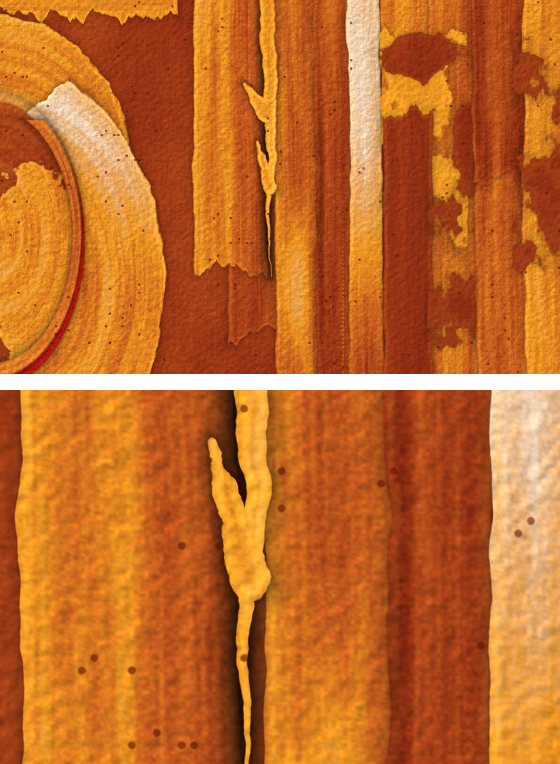
Top: the whole. Bottom: its middle third, enlarged.
This texture is drawn by a Shadertoy shader. Its source:

```glsl
// Thick oil paint in rust, orange, ochre and cream: upright knife strokes,
// curved ones at left. Each is a ragged distance field of streaky pigment,
// laid over the last with an edge shadow and a lit rim.

// Dark brown, rust, orange, ochre, peach, cream
const vec3 PAINT[6] = vec3[6](vec3(.35, .07, .02), vec3(.59, .2, .08), vec3(.78, .37, .12),
                              vec3(.92, .58, .13), vec3(.91, .65, .38), vec3(.94, .82, .7));
const vec3 CRIMSON = vec3(.7, .03, .04);

float hash(vec2 p) { return fract(sin(dot(p, vec2(127.1, 311.7))) * 43758.5453); }

float noise(vec2 p) {
    vec2 i = floor(p), f = fract(p), e = vec2(1, 0);
    f = f * f * (3. - 2. * f);
    return mix(mix(hash(i), hash(i + e), f.x),
               mix(hash(i + e.yx), hash(i + 1.), f.x), f.y) - .5;
}

float fbm(vec2 p) {
    float sum = 0.;
    for (float amp = .5; amp > .03; amp *= .5) {
        sum += amp * noise(p);
        p = p * 2.03 + 17.3;
    }
    return sum;
}

float bump(float x, float width) { return exp(-x * x / (width * width)); }

vec3 pigment(float tone) {
    float t = clamp(tone, 0., 4.99);
    int i = int(t);
    return mix(PAINT[i], PAINT[i + 1], fract(t));
}

// Bristle marks: x runs across the stroke, y along it
float streak(vec2 p) {
    return 2.2 * fbm(p * vec2(28., 1.6)) + .5 * noise(p * vec2(190., 5.));
}

float arcStreak(vec2 q) { return streak(.4 * vec2(length(q), atan(q.y, q.x))); }

// Distances, positive inside; box is left, right, bottom, top
float strip(vec2 p, vec4 box) {
    float side = .016 * fbm(vec2(p.y * 13., box.x * 50.));
    float end = .09 * fbm(vec2(p.x * 28., p.y * 3. + box.z * 40.));
    return min(min(p.x - box.x, box.y - p.x) + side, min(p.y - box.z, box.w - p.y) + end);
}

float blob(vec2 p, vec2 mid, vec2 r, float rough) {
    return (1. - length((p - mid) / r)) * min(r.x, r.y) + rough * fbm(p * 22.);
}

float horn(vec2 p, vec2 tip, vec2 axis, float width) {
    float h = clamp(dot(p - tip, axis) / dot(axis, axis), 0., 1.);
    return width * (.2 + .8 * h) - length(p - tip - axis * h) + .014 * fbm(p * 40.);
}

// Covers the ground c; relief sets edge shadow and lit rim
void lay(inout vec3 c, vec3 paint, float d, float relief) {
    float aa = 1. / iResolution.y;
    c *= 1. - .6 * relief * exp(min(d, 0.) / .007);
    paint += relief * bump(d - .006, .005) * vec3(.14, .15, .05);
    c = mix(c, paint, smoothstep(-aa, aa, d));
}

void stroke(inout vec3 c, vec2 p, vec4 box, float tone) {
    lay(c, pigment(tone), strip(p, box), .45);
}

void patches(inout vec3 c, vec2 p, vec4 box, float tone, float level) {
    float d = .09 * (fbm(p * vec2(13., 8.) + box.x * 40.) - level);
    lay(c, pigment(tone), min(strip(p, box), d), .35);
}

void curvedStrokes(inout vec3 c, vec2 p, float grain) {
    // Ochre sweep
    vec2 mid = vec2(0., .5), r = vec2(.36, .46);
    lay(c, pigment(2.8 + grain + arcStreak((p - mid) / r)), blob(p, mid, r, .03), .5);
    // Cream arc
    mid = vec2(.04, .24); r = vec2(.4, .58);
    vec2 q = (p - mid) / r;
    float white = bump(length(q) - .86, .16) * smoothstep(.2, .6, p.y);
    float cut = .65 + .75 * p.x - p.y + .05 * fbm(p * 25.);
    float tone = 2.9 + 2. * white + 1.3 * arcStreak(q) + grain;
    lay(c, pigment(tone), min(blob(p, mid, r, .02), cut), .6);
    // Inner field, crimson line, brown rim
    mid = vec2(-.02, .37); r = vec2(.225, .36);
    q = (p - mid) / r;
    float s = arcStreak(q) + grain, inner = blob(p, mid, r, .008);
    lay(c, pigment(1.35 + .4 * s), inner, .2);
    lay(c, pigment(3. + s), min(inner, blob(p, vec2(.09, .28), vec2(.13, .28), .06)), .3);
    float edge = .22 * length(q) - .22;
    lay(c, CRIMSON + .15 * grain, .011 - .02 * p.y - abs(edge - .017), .6);
    lay(c, pigment(1.8 + s), min(.012 - abs(edge), .68 - p.y), .7);
}

void uprightStrokes(inout vec3 c, vec2 p, float s) {
    float x = p.x, y = p.y;
    // Ochre over brown, shaded gap
    stroke(c, p, vec4(.61, .74, .1, 2), 1.25 + .7 * s);
    stroke(c, p, vec4(.52, .71, .28, 2), mix(2.75, 1.35, smoothstep(.55, .71, x)) + s);
    c *= 1. - .6 * bump(x - .712, .018) * smoothstep(.15, .4, y);
    // Orange, brown, cream
    stroke(c, p, vec4(.735, .85, -1, 2), 2.1 + s + 1.6 * bump(x - .785, .04) * bump(y - .24, .17));
    stroke(c, p, vec4(.842, .94, -1, 2), 1.05 + .8 * s + y * bump(x - .885, .03));
    stroke(c, p, vec4(.932, 1.022, -1, 2), mix(1.2, 4.6, smoothstep(-.05, .7, y)) + s);
    // Broken yellow and brown
    stroke(c, p, vec4(1.025, 1.2, .6, 2), 2.5 + s);
    stroke(c, p, vec4(1.15, 1.28, -1, 2), 2.1 + s);
    patches(c, p, vec4(1.02, 1.25, .3, .9), 3., .03);
    stroke(c, p, vec4(1.025, 1.155, -1, .7), .95 + .3 * s);
    lay(c, pigment(.9 + .3 * s), blob(p, vec2(1.12, .85), vec2(.1, .06), .06), .3);
    patches(c, p, vec4(1.14, 1.27, .08, .72), .85, .06);
    // Right hand strokes
    stroke(c, p, vec4(1.275, 1.41, -1, .56), 1.9 + s);
    stroke(c, p, vec4(1.265, 1.41, .52, 2), 1.3 + .9 * s);
    stroke(c, p, vec4(1.4, 2, -1, 2), 2.8 + s);
    patches(c, p, vec4(1.37, 1.55, .28, .9), .9, .08);
    // Ridge with two curls
    float ridge = .02 * smoothstep(.2, .9, y) - abs(x - .722 - .03 * fbm(vec2(y * 9.)));
    float curl = max(horn(p, vec2(.655, .775), vec2(.06, -.075), .028),
                     horn(p, vec2(.69, .62), vec2(.03, -.12), .02));
    lay(c, pigment(2.8 + s), max(min(ridge, y - .26), curl), .8);
}

void mainImage(out vec4 fragColor, in vec2 fragCoord) {
    vec2 p = fragCoord / iResolution.y, bent = p + vec2(.02 * fbm(p.yx * 2.), 0);
    float grain = .5 * noise(p * 300.) + .5 * fbm(p * 45.);
    vec3 c = pigment(1.15 + .8 * fbm(p * vec2(8., 4.)) + .5 * grain);
    stroke(c, p, vec4(-1, .47, .962, 2), 2.6 + streak(p.yx));
    curvedStrokes(c, p, grain);
    uprightStrokes(c, bent, streak(bent) + grain);
    // Weave, pits and fine relief
    float dots = 1. - smoothstep(.2, .42, length(fract(p * 90.) - .5));
    c = mix(c, PAINT[2], dots * bump(p.x - .917, .009) * bump(p.y - .15, .2));
    c = mix(c, PAINT[0], .6 * dots * step(.985, hash(floor(p * 90.))));
    c *= 1. + .4 * (fbm(p * 110.) - fbm(p * 110. + vec2(.4, -.4)));
    fragColor = vec4(clamp(c, 0., 1.), 1);
}
```
